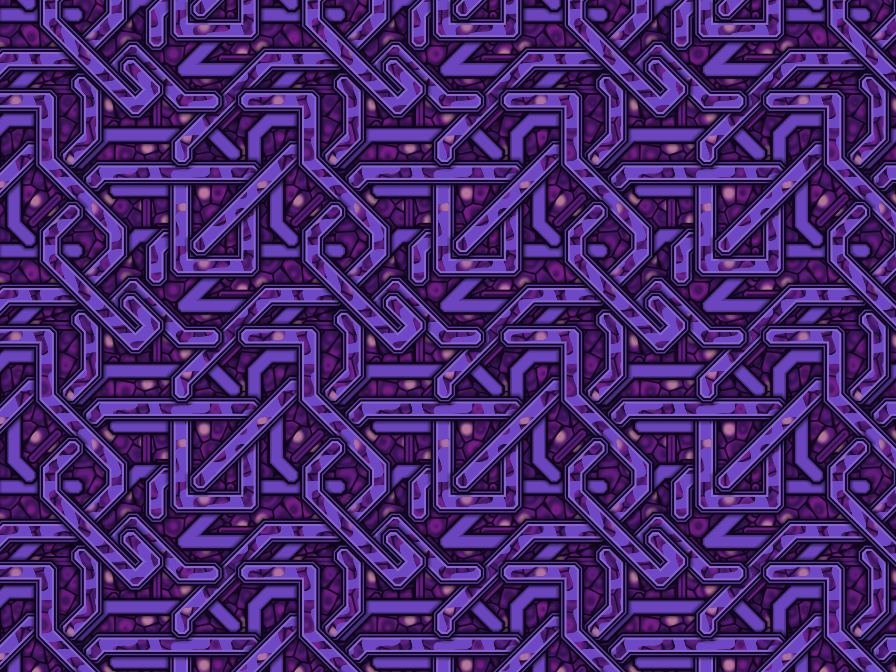
This pattern is drawn by a Shadertoy shader. Its source:

```glsl
// Interlaced angular straps on a repeating tile: framed straps lie over flat bars,
// which lie over a striped cellular ground with small scattered slats.
// Each strap is an octagonal distance to a bent path, wrapped around the tile.

#define UNITS 576.0              // grid units in the canvas height
#define TILE vec2(225.0, 202.3)  // size of one repeat in grid units
#define STRAP 9.0                // half width of a framed strap
#define BAR 5.6                  // half width of a flat bar
#define CELLS vec2(14.0, 12.0)   // ground cells in one repeat
#define INK vec3(0.055, 0.02, 0.10)
#define NAVY vec3(0.17, 0.07, 0.29)
#define PLUM vec3(0.33, 0.10, 0.46)
#define MAGENTA vec3(0.47, 0.11, 0.53)
#define VIOLET vec3(0.43, 0.28, 0.77)
#define LAVENDER vec3(0.53, 0.39, 0.83)
#define PINK vec3(0.78, 0.53, 0.64)

const float TAU = 6.28318;

vec2 hash2(vec2 p) {
    return fract(sin(vec2(dot(p, vec2(127.1, 311.7)), dot(p, vec2(269.5, 183.3)))) * 43758.5);
}

// Distance to a segment with octagonal ends, so 45 degree bends are mitred
float segment(vec2 p, vec2 a, vec2 b) {
    vec2 ab = b - a;
    float t = clamp(dot(p - a, ab) / max(dot(ab, ab), 0.001), 0.0, 1.0);
    vec2 q = abs(p - a - ab * t);
    return max(max(q.x, q.y), (q.x + q.y) * 0.7071);
}

// Bent path, repeated with the tile around the centre of its bounds
float path(vec2 p, vec2 a, vec2 b, vec2 c, vec2 d) {
    vec2 centre = 0.5 * (min(min(a, b), min(c, d)) + max(max(a, b), max(c, d)));
    p -= TILE * round((p - centre) / TILE);
    return min(segment(p, a, b), min(segment(p, b, c), segment(p, c, d)));
}
float path(vec2 p, vec2 a, vec2 b, vec2 c) { return path(p, a, b, c, c); }
float path(vec2 p, vec2 a, vec2 b) { return path(p, a, b, b, b); }

float feather() { return 0.6 * UNITS / iResolution.y; }
float inside(float d, float width) { return 1.0 - smoothstep(-feather(), feather(), d - width); }

// Striped cells, with a few pink glints
vec3 ground(vec2 p) {
    vec2 g = p / TILE * CELLS, cell = floor(g), seed = vec2(0.0);
    float nearest = 9.0, second = 9.0;
    for (int k = 0; k < 9; k++) {
        vec2 id = cell + vec2(k % 3 - 1, k / 3 - 1);
        vec2 h = hash2(mod(id, CELLS));
        float d = length(id + h - g);
        if (d < nearest) { second = nearest; nearest = d; seed = h; }
        else second = min(second, d);
    }
    float turn = floor(seed.x * 8.0) * TAU / 16.0;
    float stripe = 0.5 + 0.5 * sin(nearest * 11.0 + dot(g, vec2(cos(turn), sin(turn))) * 3.0);
    vec3 col = mix(NAVY, mix(PLUM, MAGENTA, seed.y), 0.25 + 0.75 * stripe);
    col = mix(col, PINK, step(0.76, seed.x) * smoothstep(0.45, 0.15, nearest) * 0.85);
    return mix(INK, col, smoothstep(0.0, 0.16, second - nearest));
}

// Small slats scattered over the ground at multiples of 45 degrees
void slats(inout vec3 col, vec2 p) {
    for (int i = 0; i < 18; i++) {
        vec2 h = hash2(vec2(float(i), 7.0)), k = hash2(vec2(float(i), 23.0));
        float turn = floor(k.x * 4.0) * TAU / 8.0;
        vec2 reach = vec2(cos(turn), sin(turn)) * (10.0 + 14.0 * k.y);
        float d = path(p, h * TILE - reach, h * TILE + reach);
        col = mix(col, INK, inside(d, 4.6));
        col = mix(col, mix(PLUM, MAGENTA, h.x * 0.7), inside(d, 3.0));
        col = mix(col, NAVY, inside(d, 0.7));
    }
}

// Flat bar with a dark outline and soft shadow
void bar(inout vec3 col, float d) {
    col = mix(col, INK, 0.7 * (1.0 - smoothstep(BAR, BAR + 6.0, d)));
    col = mix(col, INK, inside(d, BAR + 2.2));
    col = mix(col, mix(VIOLET, NAVY, 0.4), inside(d, BAR));
    col = mix(col, VIOLET * 0.97, inside(d, BAR - 1.4));
}

// Framed strap: outline, thin outer line, bright rim and inlaid windows
void strap(inout vec3 col, vec2 p, vec3 inlay, float d) {
    vec2 w = TAU * p / TILE;
    float wave = sin(7.0 * w.x + 5.0 * w.y + 1.6 * sin(4.0 * w.x - 6.0 * w.y));
    vec3 fill = mix(VIOLET, inlay, 0.9 * smoothstep(0.0, 0.2, wave));
    col = mix(col, INK, 0.7 * (1.0 - smoothstep(STRAP, STRAP + 6.0, d)));
    col = mix(col, INK, inside(d, STRAP + 1.6));
    col = mix(col, VIOLET * 0.85, inside(d, STRAP));
    col = mix(col, INK, inside(d, STRAP - 1.2));
    col = mix(col, LAVENDER, inside(d, STRAP - 2.8));
    col = mix(col, fill, inside(d, STRAP - 4.6));
}

void mainImage(out vec4 fragColor, in vec2 fragCoord) {
    vec2 p = vec2(fragCoord.x, iResolution.y - fragCoord.y) / iResolution.y * UNITS;
    vec3 inlay = ground(p), col = inlay;
    slats(col, p);

    // Lower layer of flat bars
    bar(col, path(p, vec2(221, 215), vec2(290, 215)));
    bar(col, path(p, vec2(222, 262), vec2(158, 262), vec2(185, 235)));
    bar(col, path(p, vec2(68, 341), vec2(91, 318), vec2(151, 318)));
    bar(col, path(p, vec2(218, 345), vec2(218, 318), vec2(231, 305), vec2(258, 305)));
    bar(col, path(p, vec2(100, 365), vec2(160, 365)));
    bar(col, path(p, vec2(64, 256), vec2(118, 202), vec2(141, 202)));
    bar(col, path(p, vec2(237, 155), vec2(237, 192), vec2(250, 205)));
    bar(col, path(p, vec2(30, 262), vec2(8, 284)));
    bar(col, path(p, vec2(176, 310), vec2(200, 334)));

    // Upper layer of framed straps
    strap(col, p, inlay, path(p, vec2(143, 205), vec2(134, 214), vec2(134, 236)));
    strap(col, p, inlay, path(p, vec2(155, 155), vec2(155, 228), vec2(213, 228), vec2(213, 165)));
    strap(col, p, inlay, path(p, vec2(80, 155), vec2(87, 148), vec2(215, 148)));
    strap(col, p, inlay, path(p, vec2(252, 130), vec2(172, 210)));
    strap(col, p, inlay, path(p, vec2(156, 335), vec2(156, 327), vec2(230, 253), vec2(287, 253)));
    strap(col, p, inlay, path(p, vec2(101, 260), vec2(114, 247), vec2(156, 289), vec2(181, 289)));
    strap(col, p, inlay, path(p, vec2(70, 72), vec2(78, 80), vec2(78, 117), vec2(60, 135)));
    strap(col, p, inlay, min(path(p, vec2(-12, 86), vec2(40, 86), vec2(40, 138), vec2(100, 198)),
                             path(p, vec2(100, 198), vec2(100, 216), vec2(76, 240))));
    strap(col, p, inlay, min(path(p, vec2(62, 182), vec2(43, 201), vec2(43, 221), vec2(116, 294)),
                             path(p, vec2(116, 294), vec2(131, 279), vec2(112, 260))));
    fragColor = vec4(col, 1.0);
}
```
